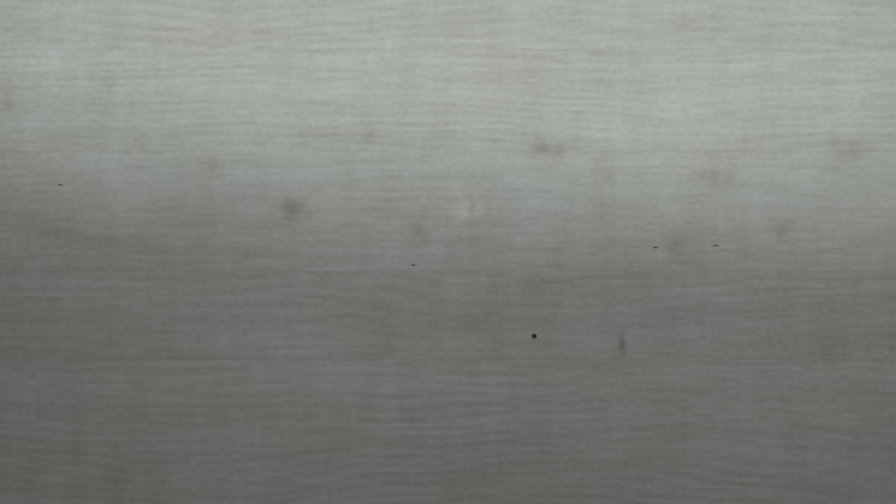
A Shadertoy shader for this texture:

```glsl
// Pale, greyish wood boards under light that falls off from top to bottom.
// Stretched gradient noise gives horizontal grain; one board has long oval
// rings round a pale heart, and soft brown knots and tiny specks are scattered.

const vec3 DARK_WOOD = vec3(0.378, 0.381, 0.368);
const vec3 LIT_WOOD = vec3(0.667, 0.686, 0.664);
const vec3 KNOT_STAIN = vec3(0.070, 0.088, 0.098);
const float SEAMS[4] = float[4](0.287, 0.463, 0.700, 0.902);
const float RING_BOARD = 2.0;
const vec2 HEART = vec2(0.926, 0.588);
const vec2 PINHOLE = vec2(1.060, 0.333);
const vec2 SCUFF = vec2(1.234, 0.318);
const float RING_FREQUENCY = 46.0;
const float OVAL_FREQUENCY = 27.0;
const float RING_CONTRAST = 0.010;
const float STREAK_CONTRAST = 0.026;
const float RIPPLE_CONTRAST = 0.018;
const float SPECKLE_CONTRAST = 0.022;
const float BOARD_CONTRAST = 0.024;
const int KNOTS = 13;
const int SPECKS = 4;
const float TAU = 6.28318;

vec2 hash2(vec2 p) {
    vec3 q = fract(vec3(p.xyx) * vec3(0.1031, 0.1030, 0.0973));
    q += dot(q, q.yzx + 33.33);
    return fract((q.xx + q.yz) * q.zy);
}

float cornerSlope(vec2 cell, vec2 corner, vec2 f) {
    float angle = TAU * hash2(cell + corner).x;
    return dot(vec2(cos(angle), sin(angle)), f - corner);
}

float gradientNoise(vec2 p) {
    vec2 cell = floor(p), f = p - cell;
    vec2 u = f * f * f * (f * (f * 6.0 - 15.0) + 10.0);
    vec2 e = vec2(1.0, 0.0);
    return mix(mix(cornerSlope(cell, e.yy, f), cornerSlope(cell, e.xy, f), u.x),
               mix(cornerSlope(cell, e.yx, f), cornerSlope(cell, e.xx, f), u.x), u.y);
}

float blob(vec2 offset, vec2 size) {
    vec2 q = offset / size;
    return exp(-dot(q, q));
}

// Yearly rings: wavy lines, or stretched ovals on the ring board.
float rings(vec2 p, float board) {
    vec2 shift = vec2(board * 17.3, board * 5.7);
    float warp = 0.085 * gradientNoise(p * vec2(1.3, 3.5) + shift)
               + 0.018 * gradientNoise(p * vec2(5.0, 14.0) + shift);
    float patchy = 0.55 + 0.9 * gradientNoise(p * vec2(1.8, 6.0) + shift + 40.0);
    if (board == RING_BOARD) {
        float oval = length((p - HEART) * vec2(0.13, 1.0)) + 0.45 * warp;
        float ridge = pow(0.5 + 0.5 * sin(TAU * oval * OVAL_FREQUENCY), 3.0);
        return (0.7 + patchy) * (0.4 - ridge);
    }
    float phase = TAU * (p.y + warp) * RING_FREQUENCY;
    return patchy * sin(phase) + 0.6 * sin(phase * 0.27 + 1.0);
}

void mainImage(out vec4 fragColor, in vec2 fragCoord) {
    vec2 p = fragCoord / iResolution.y;
    float aspect = iResolution.x / iResolution.y;
    float pixel = 1.0 / iResolution.y;

    // Boards: index, tone and faint joints
    float board = 0.0, tone = hash2(vec2(3.0, 9.0)).x, joint = 0.0;
    for (int i = 0; i < 4; i++) {
        float d = p.y - SEAMS[i];
        board += step(0.0, d);
        tone = mix(tone, hash2(vec2(float(i) + 4.0, 9.0)).x, smoothstep(-0.003, 0.003, d));
        joint += exp(-d * d / 0.000008);
    }

    // Light from above, weaker along the left side
    float lift = p.y - 0.08 * (1.0 - smoothstep(0.0, 0.65, p.x))
               + 0.03 * smoothstep(0.7, 1.5, p.x)
               + 0.05 * gradientNoise(p * vec2(1.5, 2.0) + 60.0);
    float light = 0.20 * smoothstep(-0.05, 0.40, lift) + 0.80 * smoothstep(0.36, 0.87, lift);
    vec3 color = mix(DARK_WOOD, LIT_WOOD, light);
    color *= 1.0 - 0.07 * exp(-p.x * 4.0) - 0.03 * exp((p.x - aspect) * 6.0);

    // Grain: rings, fine fibres, upright ripples and speckle
    float fibre = gradientNoise(p * vec2(7.0, 95.0) + board * 31.0)
                + 0.7 * gradientNoise(p * vec2(24.0, 130.0) + 80.0);
    float ripple = gradientNoise(p * vec2(24.0, 4.5) + board * 13.0)
                 + 0.8 * gradientNoise(p * vec2(6.0, 5.0) + board * 23.0)
                 + 0.5 * gradientNoise(p * vec2(60.0, 14.0) + board * 7.0);
    float speckle = gradientNoise(p * vec2(85.0, 110.0) + 33.0);
    float grain = RING_CONTRAST * rings(p, board) + STREAK_CONTRAST * fibre
                + RIPPLE_CONTRAST * ripple + SPECKLE_CONTRAST * speckle
                + BOARD_CONTRAST * (tone - 0.5) - 0.008 * joint;
    color += grain * mix(0.75, 1.1, light) * vec3(0.93, 1.0, 1.07);

    // Warm and cool drifts in the timber
    float drift = gradientNoise(p * vec2(2.5, 7.0) + 90.0);
    color += drift * vec3(0.006, 0.012, 0.020);

    // Soft brown knots, broken up by noise
    float stain = 0.0;
    for (int i = 0; i < KNOTS; i++) {
        vec2 r = hash2(vec2(float(i) + 1.0, 21.0));
        vec2 s = hash2(vec2(float(i) + 1.0, 47.0));
        vec2 center = vec2((float(i) + r.x) / float(KNOTS) * aspect, mix(0.42, 0.84, r.y));
        float ragged = 0.8 + 1.3 * gradientNoise(p * vec2(34.0, 28.0) + 9.0);
        stain += blob(p - center, mix(vec2(0.020), vec2(0.044, 0.038), s)) * ragged * (0.4 + 0.4 * s.x);
    }
    color -= KNOT_STAIN * clamp(stain, 0.0, 1.0);

    // Pale heart with a brownish rim
    vec2 fromHeart = p - HEART;
    float rays = 0.8 + 0.9 * gradientNoise(fromHeart * vec2(45.0, 25.0) + 5.0);
    color += 0.065 * rays * blob(fromHeart, vec2(0.045, 0.030));
    color -= 0.30 * KNOT_STAIN * blob(fromHeart, vec2(0.12, 0.055));

    // Scuff, small dashes and the pinhole
    color *= 1.0 - 0.16 * blob(p - SCUFF, vec2(0.008, 0.022));
    for (int i = 0; i < SPECKS; i++) {
        vec2 r = hash2(vec2(float(i) + 5.0, 73.0));
        vec2 center = vec2((float(i) + r.x) / float(SPECKS) * aspect, mix(0.47, 0.64, r.y));
        color *= 1.0 - 0.4 * blob(p - center, vec2(0.005, 0.0018));
    }
    float hole = 1.0 - smoothstep(0.0045 - pixel, 0.0045 + pixel, length(p - PINHOLE));
    color = mix(color, vec3(0.10), 0.9 * hole);

    fragColor = vec4(clamp(color, 0.0, 1.0), 1.0);
}
```
